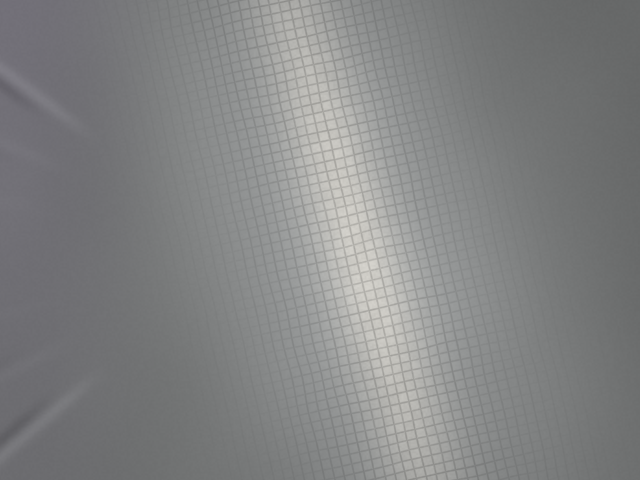
Give the GLSL for this texture, as a Shadertoy shader.

```glsl
// Grey ripstop cloth under a soft slanted band of light. A rotated fine grid
// of threads shows inside the glow and fades away from it; faint folds radiate
// towards the left edge. Lengths are in canvas heights.
#define GRID_TILT 0.22
#define GRID_PITCH vec2(0.0208, 0.0202)
#define THREAD_WIDTH 0.11
#define THREAD_DEPTH 0.17
#define GLOW_CENTRE vec2(0.742, 0.5)
#define GLOW_SLANT 0.28
#define BASE_LEVEL 0.41
#define WIDE_GLOW 0.22
#define CORE_GLOW 0.16
#define FOLD_FOCUS vec2(0.50, 0.48)
#define FOLD_COUNT 7
#define GRAIN 0.022

float hash(vec2 p) {
    p = fract(p * vec2(0.1031, 0.1137));
    p += dot(p, p.yx + 33.33);
    return fract((p.x + p.y) * p.x * 7.31);
}

float noise(vec2 p) {
    vec2 cell = floor(p), f = fract(p);
    f = f * f * (3.0 - 2.0 * f);
    float low = mix(hash(cell), hash(cell + vec2(1, 0)), f.x);
    float high = mix(hash(cell + vec2(0, 1)), hash(cell + vec2(1, 1)), f.x);
    return mix(low, high, f.y);
}

float bell(float x, float width) {
    x /= width;
    return exp(-x * x);
}

// Light ridges with a dark trough beside them, strongest at the fan's ends
float folds(vec2 p) {
    vec2 q = p - FOLD_FOCUS;
    float sum = 0.0, middle = 0.5 * float(FOLD_COUNT - 1);
    for (int i = 0; i < FOLD_COUNT; i++) {
        float side = (middle - float(i)) / middle;
        float angle = 3.175 - 0.675 * side;
        vec2 dir = vec2(cos(angle), sin(angle));
        float along = dot(q, dir);
        float across = (dir.x * q.y - dir.y * q.x) * sign(side);
        float ridge = bell(across + 0.004, 0.014) * smoothstep(0.36, 0.50, along);
        float trough = bell(across - 0.022, 0.013) * smoothstep(0.47, 0.60, along);
        sum += (0.05 * ridge - 0.05 * trough) * (0.12 + 0.88 * pow(abs(side), 4.0));
    }
    return sum;
}

void mainImage(out vec4 fragColor, in vec2 fragCoord) {
    vec2 p = fragCoord / iResolution.y;
    float aspect = iResolution.x / iResolution.y;

    // Band of light: a bright core within a wide falloff
    vec2 fromGlow = p - GLOW_CENTRE;
    float across = (fromGlow.x + GLOW_SLANT * fromGlow.y) / length(vec2(1.0, GLOW_SLANT));
    float endFade = 1.0 - 1.5 * fromGlow.y * fromGlow.y;
    float core = bell(across, 0.09) * endFade;
    float wide = bell(across, 0.33) * endFade;
    float level = BASE_LEVEL + WIDE_GLOW * wide + CORE_GLOW * core;
    level += 0.02 * (1.0 - p.x / aspect) + 0.02 * (noise(p * 5.0) - 0.5);

    // Thread grid, slightly wavy, each thread of its own strength
    float c = cos(GRID_TILT), s = sin(GRID_TILT);
    vec2 grid = mat2(c, -s, s, c) * (p - 0.5) / GRID_PITCH;
    grid += 0.22 * (vec2(noise(p * 14.0), noise(p * 14.0 + 40.0)) - 0.5);
    vec2 threadId = floor(grid + 0.5);
    vec2 toThread = abs(grid - threadId);
    vec2 edge = THREAD_WIDTH + 0.6 / (iResolution.y * GRID_PITCH);
    vec2 thread = 1.0 - smoothstep(vec2(0.0), edge, toThread);
    thread *= 0.75 + 0.25 * vec2(hash(threadId.xx + 100.0), hash(threadId.yy + 300.0));
    thread *= vec2(bell(across, 0.24), bell(across, 0.19));
    level *= 1.0 - THREAD_DEPTH * max(thread.x, thread.y);

    // Cell to cell variation and fibre grain
    level += 0.03 * core * (hash(floor(grid) + 200.0) - 0.3);
    level += GRAIN * (0.5 + core) * (noise(p * 260.0) - 0.5);
    level += folds(p);

    // Cool shade, warm core, violet cast at the upper left
    vec3 tint = mix(vec3(0.985, 1.0, 1.0), vec3(1.01, 1.0, 0.97), core);
    vec3 color = level * tint;
    float violet = smoothstep(0.4, 0.0, p.x) * (0.4 + 0.6 * p.y);
    color += violet * vec3(0.008, -0.008, 0.025);
    fragColor = vec4(clamp(color, 0.0, 1.0), 1.0);
}
```
